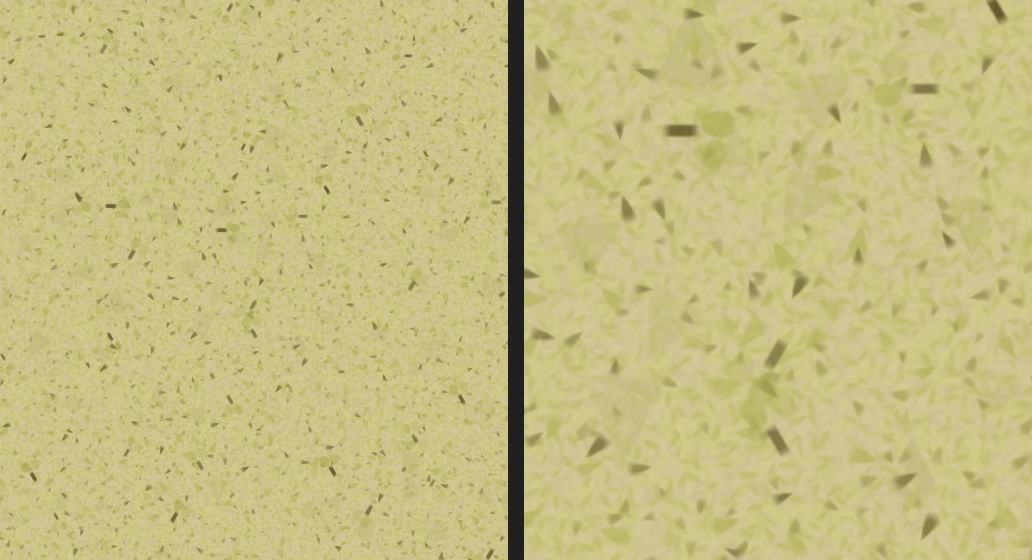
Left, the full canvas; right, a detail of the centre.
Give the GLSL for this texture, as a Shadertoy shader.

```glsl
// Speckled quartz slab: a mottled beige ground under layers of scattered chips.
// Each layer is a jittered grid of rotated, tapered superellipses, running from
// fine yellow-green grains to faint wedges, green pebbles and dark olive rods.

#define BEIGE      vec3(0.808, 0.768, 0.568)
#define STRAW      vec3(0.802, 0.782, 0.520)
#define PALE       vec3(0.835, 0.790, 0.605)
#define LIME       vec3(0.745, 0.735, 0.415)
#define WEDGE      vec3(0.730, 0.705, 0.465)
#define PEBBLE     vec3(0.675, 0.675, 0.315)
#define OLIVE      vec3(0.630, 0.605, 0.335)
#define DARK_OLIVE vec3(0.470, 0.440, 0.225)
#define ROD        vec3(0.390, 0.350, 0.170)
#define SOFTNESS   0.0014
#define UNIT       (1.0 / 512.0)

struct Chip {
    float cells;    // grid cells per canvas height
    float density;  // chance that a cell holds a chip
    vec2  size;     // half length and half width, in units
    float taper;    // 0 = even width, 1 = pointed at one end
    float power;    // 2 = ellipse, higher = squarer
    float turns;    // number of possible directions
};

float hash(vec2 p, float seed) {
    vec3 q = fract(vec3(p.xyx) * vec3(0.1031, 0.1030, 0.0973) + seed * 0.1371);
    q += dot(q, q.yzx + 33.33);
    return fract((q.x + q.y) * q.z);
}

float noise(vec2 p, float seed) {
    vec2 i = floor(p), f = fract(p);
    f = f * f * (3.0 - 2.0 * f);
    float low  = mix(hash(i, seed), hash(i + vec2(1, 0), seed), f.x);
    float high = mix(hash(i + vec2(0, 1), seed), hash(i + vec2(1, 1), seed), f.x);
    return mix(low, high, f.y);
}

// Approximate signed distance to one chip centred at the origin
float chipDistance(vec2 q, vec2 size, float taper, float power) {
    q /= size;
    q.y /= max(1.0 + taper * q.x, 0.12);
    vec2 a = pow(abs(q), vec2(power));
    return (pow(a.x + a.y, 1.0 / power) - 1.0) * size.y;
}

// Coverage of a whole layer; shift moves chips within their own rotated frame
float scatter(vec2 p, Chip chip, vec2 shift, float seed) {
    vec2 home = floor(p * chip.cells);
    float edge = max(SOFTNESS, 0.7 / iResolution.y);
    float cover = 0.0;
    for (int y = -1; y <= 1; y++)
    for (int x = -1; x <= 1; x++) {
        vec2 cell = home + vec2(x, y);
        if (hash(cell, seed) > chip.density) continue;
        vec2 jitter = vec2(hash(cell, seed + 1.3), hash(cell, seed + 2.7));
        float angle = 6.28318 * floor(hash(cell, seed + 3.9) * chip.turns) / chip.turns;
        float c = cos(angle), s = sin(angle);
        vec2 q = mat2(c, -s, s, c) * (p - (cell + jitter) / chip.cells);
        vec2 size = chip.size * UNIT * mix(0.7, 1.25, hash(cell, seed + 5.1));
        float d = chipDistance(q - shift * UNIT, size, chip.taper, chip.power);
        float opacity = mix(0.55, 1.0, hash(cell, seed + 6.7));
        cover = max(cover, opacity * (1.0 - smoothstep(-edge, edge, d)));
    }
    return cover;
}

void mainImage(out vec4 fragColor, in vec2 fragCoord) {
    vec2 p = fragCoord / iResolution.y;
    vec2 none = vec2(0.0);

    // Mottled ground with soft fine grain
    float mottle = 0.6 * noise(p * 150.0, 1.0) + 0.4 * noise(p * 45.0, 2.0);
    vec3 color = mix(BEIGE, STRAW, smoothstep(0.35, 0.7, mottle));
    color += 0.03 * (noise(p * 330.0, 3.0) - 0.5);

    // Large faint wedges
    Chip wedge = Chip(11.0, 0.6, vec2(10.0, 5.5), 0.85, 4.0, 12.0);
    color = mix(color, WEDGE, 0.5 * scatter(p, wedge, none, 11.0));

    // Fine pale and yellow-green grains
    Chip pale = Chip(80.0, 0.7, vec2(2.2, 1.1), 0.4, 2.5, 64.0);
    Chip lime = Chip(102.0, 0.85, vec2(2.1, 0.85), 0.3, 2.5, 64.0);
    color = mix(color, PALE, 0.6 * scatter(p, pale, none, 23.0));
    color = mix(color, LIME, 0.85 * scatter(p, lime, none, 37.0));

    // Mid-sized green shards and olive flecks
    Chip shard = Chip(34.0, 0.5, vec2(3.8, 1.8), 0.6, 3.0, 64.0);
    Chip fleck = Chip(44.0, 0.55, vec2(1.9, 1.1), 0.4, 3.0, 64.0);
    color = mix(color, mix(LIME, PEBBLE, 0.5), 0.8 * scatter(p, shard, none, 41.0));
    color = mix(color, OLIVE, 0.85 * scatter(p, fleck, none, 53.0));

    // Small dark splinters
    Chip splinter = Chip(22.0, 0.5, vec2(3.0, 1.25), 0.6, 3.0, 64.0);
    color = mix(color, DARK_OLIVE, 0.9 * scatter(p, splinter, none, 67.0));

    // Green pebbles lying beside dark rods, sharing cells and directions
    Chip pebble = Chip(7.0, 0.85, vec2(4.6, 3.6), 0.2, 2.2, 6.0);
    Chip rod = Chip(7.0, 0.85, vec2(4.0, 1.55), 0.0, 6.0, 6.0);
    color = mix(color, PEBBLE, 0.75 * scatter(p, pebble, vec2(11.0, 2.0), 79.0));
    color = mix(color, PEBBLE, 0.45 * scatter(p, pebble, vec2(9.0, -7.0), 79.0));
    color = mix(color, ROD, scatter(p, rod, none, 79.0));

    fragColor = vec4(color, 1.0);
}
```
